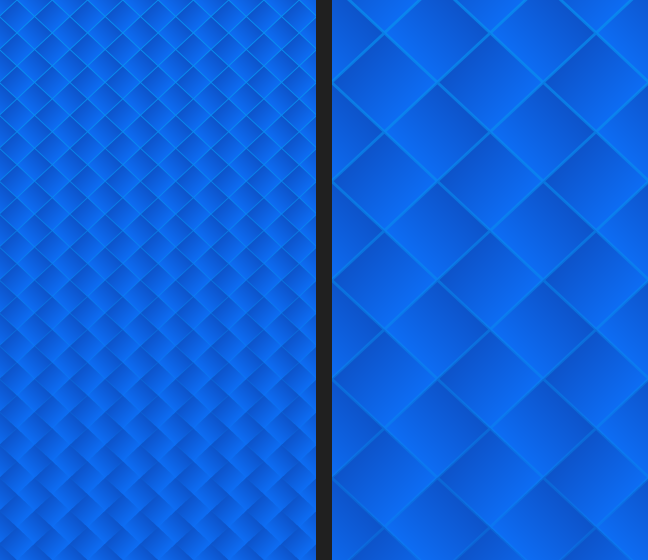
Left, the full canvas; right, a detail of the centre.
A Shadertoy shader for this pattern:

```glsl
// A woven lattice of blue diamonds: the plane is turned into diagonal cell
// coordinates, alternate cells ramp along crossing diagonals, and thin cyan
// seams fade from the top of the canvas to the bottom.

const float ROWS = 17.0;          // diamonds down the canvas
const float CELL_WIDTH = 0.0630;  // diamond width, in canvas heights
const float FIRST_VERTEX = 0.0303; // x of the first top vertex
const float SEAM_WIDTH = 0.0017;  // in canvas heights

const vec3 SHADOW_BLUE = vec3(0.05, 0.325, 0.79);
const vec3 BRIGHT_BLUE = vec3(0.05, 0.425, 0.955);
const vec3 SEAM_CYAN = vec3(0.03, 0.57, 0.94);

// Diagonal coordinates: x grows down-right, y grows down-left
vec2 toDiagonal(vec2 pos, vec2 cellSize) {
    vec2 grid = vec2(pos.x - FIRST_VERTEX, 1.0 - pos.y) / cellSize;
    return vec2(grid.y + grid.x, grid.y - grid.x);
}

// Ramp across a cell, along alternating diagonals
float weaveShade(vec2 diagonal) {
    vec2 cell = floor(diagonal);
    vec2 local = fract(diagonal);
    float parity = mod(cell.x + cell.y, 2.0);
    return parity < 0.5 ? local.x : local.y;
}

// Distance to the nearest cell edge, in canvas heights
float seamDistance(vec2 diagonal, vec2 cellSize) {
    vec2 toEdge = 0.5 - abs(fract(diagonal) - 0.5);
    return min(toEdge.x, toEdge.y) / length(1.0 / cellSize);
}

float seamCoverage(float dist, float width, float pixel) {
    return clamp((0.5 * width - dist) / pixel + 0.5, 0.0, 1.0);
}

vec3 latticeColor(vec2 pos, float pixel) {
    vec2 cellSize = vec2(CELL_WIDTH, 1.0 / ROWS);
    vec2 diagonal = toDiagonal(pos, cellSize);
    vec3 color = mix(SHADOW_BLUE, BRIGHT_BLUE, weaveShade(diagonal));
    float seam = seamCoverage(seamDistance(diagonal, cellSize), SEAM_WIDTH, pixel);
    float strength = mix(0.06, 0.95, smoothstep(0.05, 1.0, pos.y));
    return mix(color, SEAM_CYAN, seam * strength);
}

void mainImage(out vec4 fragColor, in vec2 fragCoord) {
    // Average a 3 by 3 grid of samples to smooth the edges
    const int SAMPLES = 3;
    float step_ = 1.0 / float(SAMPLES);
    vec3 total = vec3(0.0);
    for (int j = 0; j < SAMPLES; j++) {
        for (int i = 0; i < SAMPLES; i++) {
            vec2 offset = (vec2(i, j) + 0.5) * step_ - 0.5;
            vec2 pos = (fragCoord + offset) / iResolution.y;
            total += latticeColor(pos, step_ / iResolution.y);
        }
    }
    fragColor = vec4(total * step_ * step_, 1.0);
}
```
